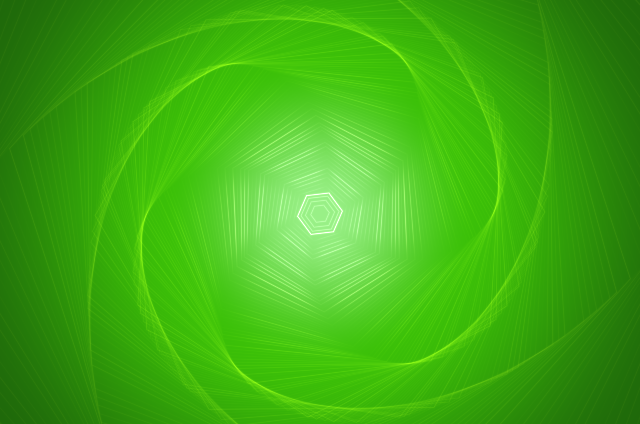
Give the GLSL for this background, as a WebGL 1 fragment shader.

```glsl
precision highp float;

uniform vec2 u_resolution;

const vec2 CENTER = vec2(0.0, -0.004);
const float SECTOR = 1.0471976;
const int HEXAGONS = 150;
const float TWIST_START = -1.37;
const float TWIST_END = 1.8;
const float TWIST_OFFSET = 0.10;
const float LINE_WIDTH = 0.0018;
const float INNER_GAIN = 0.55;
const float OUTER_GAIN = 0.13;
const float CORE_ANGLE = 0.64;

const vec3 CORE_GREEN = vec3(0.60, 0.94, 0.53);
const vec3 MID_GREEN = vec3(0.23, 0.755, 0.03);
const vec3 EDGE_GREEN = vec3(0.12, 0.41, 0.04);
const vec3 PALE_LINE = vec3(0.72, 0.38, 0.75);
const vec3 LIME_LINE = vec3(0.78, 0.58, 0.13);

float hash(float n) {
    return fract(sin(n * 12.9898) * 43758.5453);
}

// Angle folded into one hexagon sector, zero at the middle of an edge
float foldAngle(float angle) {
    return mod(angle + 0.5 * SECTOR, SECTOR) - 0.5 * SECTOR;
}

// Distance from the center to a hexagon edge as the twist increases
float apothem(float twist) {
    return 0.428 + twist * (0.068 + twist * (-0.0275 + 0.088 * twist));
}

float softLine(float offset, float width) {
    float x = offset / width;
    float k = 1.0 + x * x;
    return 1.0 / (k * k);
}

// Nested hexagons whose overlapping edges form the fans and bright arcs
float twistedHexagons(float radius, float angle, float width) {
    float light = 0.0;
    for (int i = 0; i < HEXAGONS; i++) {
        float n = float(i);
        float s = n / float(HEXAGONS - 1);
        float twist = mix(TWIST_START, TWIST_END, s * (0.7 + 0.3 * s));
        float a = foldAngle(angle - twist - TWIST_OFFSET);
        float offset = radius * cos(a) - apothem(twist);
        float inner = 1.0 - smoothstep(-0.9, -0.4, twist);
        float cornerFade = 1.0 - 0.85 * inner * smoothstep(0.22, 0.52, abs(a));
        float outerFade = 1.0 - 0.4 * smoothstep(0.1, 0.9, twist);
        float random = hash(n + 1.0);
        float strength = 0.08 + 0.85 * random * random;
        light += strength * cornerFade * outerFade * softLine(offset, width);
    }
    return light;
}

// Small concentric hexagons at the heart of the spiral
float coreHexagons(float radius, float angle, float width) {
    float edge = radius * cos(foldAngle(angle - CORE_ANGLE));
    float light = 0.65 * softLine(edge - 0.046, width);
    light += 0.22 * softLine(edge - 0.039, width);
    light += 0.18 * softLine(edge - 0.030, width);
    return light + 0.18 * softLine(edge - 0.019, width);
}

void main() {
    vec2 p = (gl_FragCoord.xy - 0.5 * u_resolution) / u_resolution.y - CENTER;
    float radius = length(p);
    float angle = atan(p.y, p.x + 1e-6);
    float width = max(LINE_WIDTH, 0.7 / u_resolution.y);

    // Radial glow and darkened corners
    vec3 color = mix(CORE_GREEN, MID_GREEN, smoothstep(0.0, 0.37, radius));
    color = mix(color, EDGE_GREEN, smoothstep(0.32, 0.92, radius));

    // Pale inner lines turn lime toward the outer arcs
    float outward = smoothstep(0.12, 0.36, radius);
    float gain = mix(INNER_GAIN, OUTER_GAIN, outward) * LINE_WIDTH / width;
    float light = 1.0 - exp(-gain * twistedHexagons(radius, angle, width));
    color += light * mix(PALE_LINE, LIME_LINE, outward);
    color += coreHexagons(radius, angle, width) * PALE_LINE;

    gl_FragColor = vec4(clamp(color, 0.0, 1.0), 1.0);
}
```
